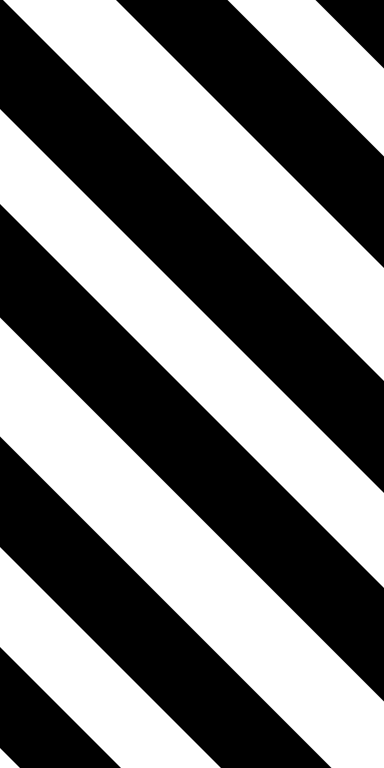
Reproduce this pattern procedurally as a WebGL 2 fragment shader.

```glsl
#version 300 es
precision highp float;

uniform vec2 u_resolution;
out vec4 outColor;

const int STRIPES = 6;

// Uneven spacing and thickness of each stripe, in canvas widths
const float shift[STRIPES] = float[](0.0, -0.0368, -0.009, -0.0255, 0.0186, -0.0031);
const float halfWidth[STRIPES] = float[](0.1464, 0.1452, 0.1458, 0.1478, 0.1439, 0.1315);

// Antialiased coverage of a band around a centre line
float band(float position, float center, float halfSize, float blur) {
    float dist = abs(position - center) - halfSize;
    return clamp(0.5 - dist / blur, 0.0, 1.0);
}

void main() {
    // Canvas is one unit wide and two units tall
    vec2 p = gl_FragCoord.xy / u_resolution * vec2(1.0, 2.0);

    // Position across the 45 degree stripes, growing toward the lower left
    float across = 2.0 - p.y - p.x;
    float blur = length(vec2(1.0, 2.0) / u_resolution);

    // Black diagonals at a regular pitch with small offsets
    float ink = 0.0;
    for (int i = 0; i < STRIPES; i++) {
        float center = -0.968 + 0.5575 * float(i) + shift[i];
        ink = max(ink, band(across, center, halfWidth[i], blur));
    }

    vec3 white = vec3(1.0);
    vec3 black = vec3(0.0);
    outColor = vec4(mix(white, black, ink), 1.0);
}
```
